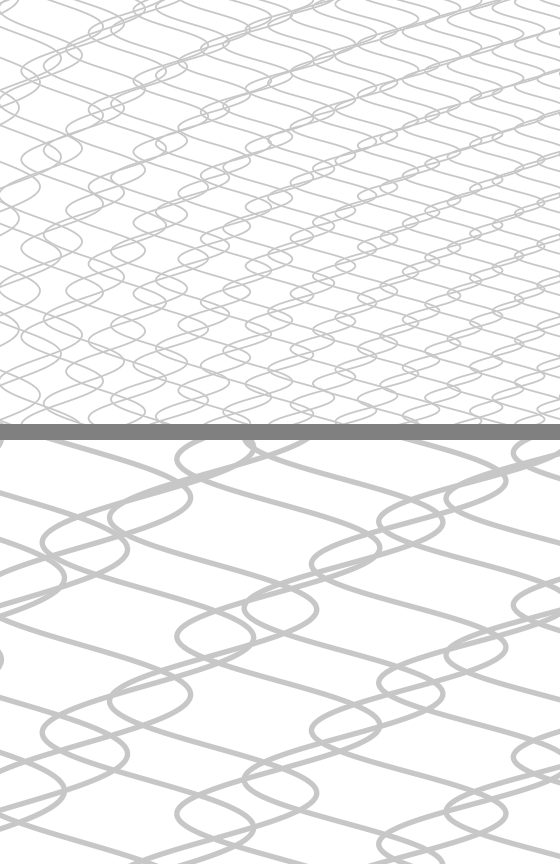
Top, the full canvas; bottom, a detail of the centre.
Reproduce this pattern procedurally as a Shadertoy shader.

```glsl
const float TAU = 6.2831853;

// Slow drift plus an alternating nudge, in cycles
float phaseShift(float i) {
    float drift = 0.055 - 0.0105 * i + 0.00034 * i * i;
    float nudge = (0.08 - 0.0025 * i) * cos(TAU * 0.4 * (i - 3.9));
    return 0.32 - 0.1255 * i + drift + nudge;
}

// Distance to an upright wave; later waves are tighter and narrower
float waveDistance(vec2 p, float i) {
    float centre = 0.111 + 0.0388 * i;
    float amplitude = 0.073 - 0.00126 * i;
    float omega = TAU * (6.32 + 0.315 * i);
    float shift = TAU * phaseShift(i);

    // Slide along the wave towards the nearest point
    float y = p.y;
    for (int k = 0; k < 3; k++) {
        float angle = omega * y - shift;
        float x = centre + amplitude * cos(angle);
        float slope = -amplitude * omega * sin(angle);
        y -= ((x - p.x) * slope + y - p.y) / (1.0 + slope * slope);
    }
    return distance(p, vec2(centre + amplitude * cos(omega * y - shift), y));
}

void mainImage(out vec4 fragColor, in vec2 fragCoord) {
    // Canvas widths, measured down from the top left
    vec2 p = vec2(fragCoord.x, iResolution.y - fragCoord.y) / iResolution.x;

    float d = 1.0;
    for (int i = -6; i <= 25; i++) {
        d = min(d, waveDistance(p, float(i)));
    }

    // Grey strokes on white
    float ink = clamp(0.5 + (0.0016 - d) * iResolution.x, 0.0, 1.0);
    fragColor = vec4(mix(vec3(1.0), vec3(0.78), ink), 1.0);
}
```
